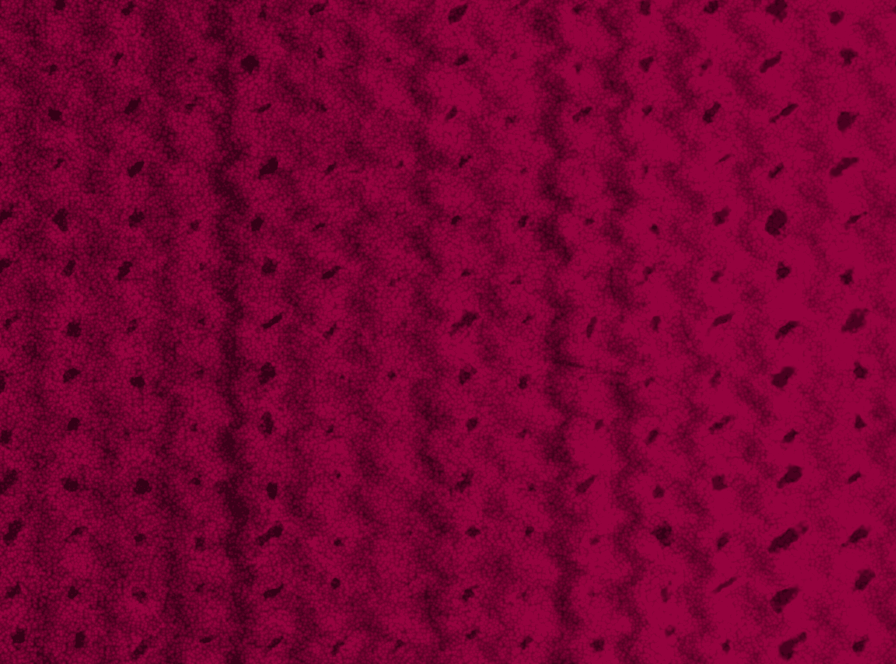
Reproduce this texture procedurally as a WebGL 2 fragment shader.

```glsl
#version 300 es
precision highp float;
// Crimson knitted cloth: wavy dark ribs alternate with columns of ragged
// holes on a slightly leaning lattice. Layered value noise roughens the
// shapes and fine cellular noise gives the fuzzy, speckled yarn.

uniform vec2 u_resolution;
out vec4 outColor;

// Lengths are in canvas heights.
const float COLUMN = 0.0982;        // spacing of hole columns
const float ROW = 0.0793;           // spacing of hole rows
const vec2 LATTICE_START = vec2(0.005, 0.18);
const float LEAN = 0.026;           // sideways drift from top to bottom
const float RIB_WIDTH = 0.20;       // in columns
const float RIB_DEPTH = 0.52;
const float HOLE_RADIUS = 0.0125;
const float HOLE_DEPTH = 0.75;
const float GRAIN_CELLS = 190.0;    // speckles per canvas height
const vec3 SHADOW = vec3(0.21, 0.0, 0.09);
const vec3 CRIMSON = vec3(0.595, 0.008, 0.247);

// Strength of each rib and each column of holes, left to right.
const float RIBS[14] = float[14](0.5, 0.55, 0.65, 1.0, 0.6, 0.6, 0.8,
                                 0.5, 1.0, 0.9, 0.7, 0.65, 0.5, 0.6);
const float HOLES[14] = float[14](0.8, 0.65, 0.75, 0.4, 0.9, 0.55, 0.3,
                                  0.8, 0.5, 0.55, 0.75, 0.65, 1.0, 0.9);

float hash(vec2 p) {
  vec3 q = fract(p.xyx * vec3(0.1031, 0.1030, 0.0973));
  q += dot(q, q.yzx + 33.33);
  return fract((q.x + q.y) * q.z);
}

vec2 hash2(vec2 p) {
  return vec2(hash(p), hash(p + 57.3));
}

float valueNoise(vec2 p) {
  vec2 i = floor(p), f = fract(p);
  f = f * f * (3.0 - 2.0 * f);
  return mix(mix(hash(i), hash(i + vec2(1, 0)), f.x),
             mix(hash(i + vec2(0, 1)), hash(i + vec2(1, 1)), f.x), f.y);
}

// Layered noise centred on zero.
float mottle(vec2 p) {
  return 0.6 * valueNoise(p) + 0.4 * valueNoise(p * 2.3 + 19.0) - 0.5;
}

// Distance to the nearest scattered point, in cells.
float cellular(vec2 p) {
  vec2 i = floor(p), f = fract(p);
  float nearest = 2.0;
  for (int y = -1; y <= 1; y++)
    for (int x = -1; x <= 1; x++) {
      vec2 o = vec2(x, y);
      nearest = min(nearest, length(o + hash2(i + o) - f));
    }
  return nearest;
}

// Dark coverage of the ragged, slanted hole nearest to a lattice position.
float holeShade(vec2 lattice, vec2 p) {
  vec2 id = floor(lattice + 0.5);
  vec2 jitter = (hash2(id + 7.0) - 0.5) * vec2(0.22, 0.3);
  vec2 d = (lattice - id - jitter) * vec2(COLUMN, -ROW);
  d.x -= d.y * mix(-0.2, 0.8, hash(id + 31.0));
  d.y *= 0.75;
  float strength = HOLES[clamp(int(id.x), 0, 13)];
  float radius = HOLE_RADIUS * strength * mix(0.45, 1.15, hash(id + 83.0));
  float edge = length(d) - radius + 0.018 * mottle(p * 75.0);
  return smoothstep(0.005, -0.005, edge) * mix(0.7, 1.0, strength);
}

// Dark coverage of the soft rib between two hole columns.
float ribShade(float column) {
  float d = (fract(column) - 0.5) / RIB_WIDTH;
  return exp(-d * d) * RIBS[clamp(int(floor(column)), 0, 13)];
}

void main() {
  vec2 p = gl_FragCoord.xy / u_resolution.y;
  float across = gl_FragCoord.x / u_resolution.x;

  // Leaning lattice, with the zigzag of the stitches
  vec2 lattice = vec2((p.x - LEAN * (0.5 - p.y)) / COLUMN, (1.0 - p.y) / ROW);
  lattice -= vec2(LATTICE_START.x / COLUMN, LATTICE_START.y);
  float turn = 6.28318 * lattice.y + 0.7 * sin(lattice.x * 0.8);
  float zigzag = sin(turn) + 0.25 * sin(2.0 * turn + 1.0);
  float sway = mix(0.05, 0.11, smoothstep(0.1, 0.4, across));
  float ribColumn = lattice.x + sway * zigzag + 0.26 * mottle(p * 38.0);

  // Lighter, cleaner cloth towards the right
  float tone = mix(0.66, 1.0, smoothstep(0.05, 0.95, across));
  tone += 0.42 * mottle(p * 34.0) + 0.16 * mottle(p * 6.0);
  tone -= 0.06 * cos(turn) * cos(6.28318 * lattice.x);
  tone -= RIB_DEPTH * ribShade(ribColumn);

  // One faint pulled thread
  vec2 pull = p - vec2(0.88, 0.447);
  pull.y += 0.2 * pull.x;
  tone -= 0.25 * smoothstep(0.006, 0.0, abs(pull.y)) * smoothstep(0.07, 0.04, abs(pull.x));

  // Fuzzy speckle, then holes
  float grain = 0.7 * (0.47 - cellular(p * GRAIN_CELLS))
              + 0.5 * (valueNoise(p * GRAIN_CELLS * 1.2) - 0.5);
  tone += grain * mix(0.85, 0.5, across);
  tone = clamp(tone, 0.08, 0.97);
  tone -= HOLE_DEPTH * holeShade(lattice + vec2(0.5 * sway * zigzag, 0.0), p);
  outColor = vec4(mix(SHADOW, CRIMSON, clamp(tone, 0.0, 1.0)), 1.0);
}
```
